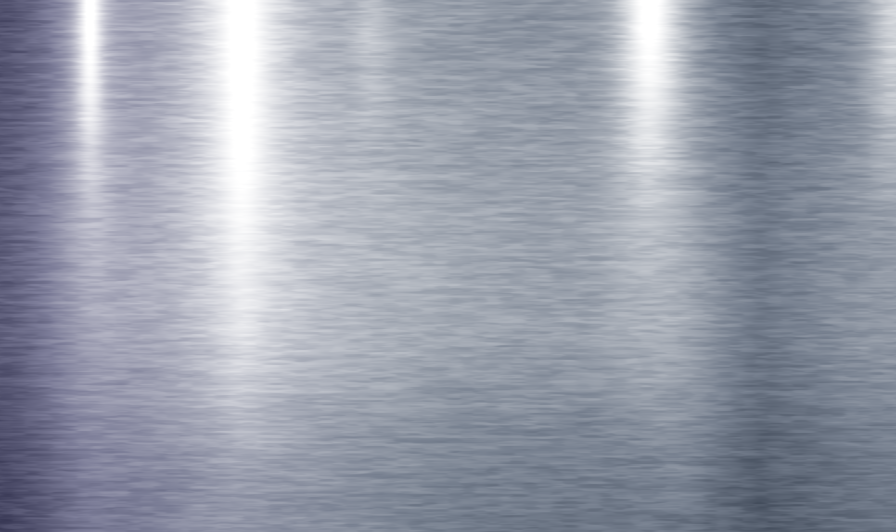
This texture is drawn by a WebGL 1 fragment shader. Its source:

```glsl
precision highp float;
// Brushed steel sheet with soft vertical reflections fading from the top edge.
uniform vec2 u_resolution;

float hash(vec2 p) {
  vec3 q = fract(vec3(p.xyx) * vec3(0.1031, 0.1030, 0.0973));
  q += dot(q, q.yzx + 33.33);
  return fract((q.x + q.y) * q.z);
}

// Smooth cellular noise: jittered cell values blended by distance.
float cellNoise(vec2 p) {
  vec2 cell = floor(p);
  float total = 0.0;
  float weight = 0.0;
  for (int j = -1; j <= 1; j++) {
    for (int i = -1; i <= 1; i++) {
      vec2 c = cell + vec2(float(i), float(j));
      vec2 jitter = vec2(hash(c + 17.0), hash(c + 59.0));
      vec2 d = c + 0.2 + 0.6 * jitter - p;
      float w = exp(-6.0 * dot(d, d));
      total += w * hash(c + 101.0);
      weight += w;
    }
  }
  return total / weight - 0.5;
}

float glow(float x, float center, float width) {
  float d = (x - center) / width;
  return exp(-d * d);
}

// Broad light and dark bands across the sheet.
float sheetTone(vec2 uv) {
  float tone = 0.38 + 0.28 * smoothstep(-0.01, 0.12, uv.x);
  tone += 0.10 * smoothstep(0.12, 0.27, uv.x);
  tone -= 0.13 * smoothstep(0.27, 0.62, uv.x);
  tone -= 0.13 * smoothstep(0.75, 0.85, uv.x);
  tone += 0.10 * smoothstep(0.85, 1.0, uv.x);
  tone -= 0.02 * glow(uv.x, 0.85, 0.018);
  tone *= 1.0 - 0.25 * (1.0 - smoothstep(0.0, 0.45, uv.y));
  return tone - 0.05 * smoothstep(0.55, 1.0, uv.y);
}

// Reflected lamps: a tight core near the top and a longer, wider halo.
float reflections(vec2 uv) {
  float core = smoothstep(0.5, 1.0, uv.y);
  float halo = smoothstep(-0.1, 0.75, uv.y);
  float light = glow(uv.x, 0.1, 0.015) * 0.32 * core;
  light += glow(uv.x, 0.1, 0.032) * 0.12 * smoothstep(0.2, 0.9, uv.y);
  light += glow(uv.x, 0.27, 0.055) * (0.17 * halo + 0.10 * core);
  light += glow(uv.x, 0.27, 0.022) * 0.06 * halo;
  light += glow(uv.x, 0.415, 0.022) * 0.11 * smoothstep(0.6, 1.0, uv.y);
  light += glow(uv.x, 0.725, 0.034) * 0.34 * core;
  light += glow(uv.x, 0.725, 0.05) * 0.11 * halo;
  light += glow(uv.x, 1.0, 0.033) * 0.28 * core;
  return light;
}

void main() {
  vec2 uv = gl_FragCoord.xy / u_resolution;
  float tone = sheetTone(uv) + reflections(uv);

  // Horizontal brushing at three lengths
  float grain = 0.075 * cellNoise(uv * vec2(34.0, 210.0));
  grain += 0.045 * cellNoise(uv * vec2(11.0, 120.0) + 31.0);
  grain += 0.050 * cellNoise(uv * vec2(70.0, 290.0) + 73.0);
  tone += grain * (1.0 - 0.7 * smoothstep(0.8, 1.0, tone));

  // Cool tint in the shade, more violet toward the left
  float shade = clamp(1.0 - tone, 0.0, 0.6);
  vec3 tint = mix(vec3(-0.02, -0.02, 0.13), vec3(-0.05, 0.0, 0.08), smoothstep(0.0, 0.5, uv.x));
  vec3 color = vec3(tone) + tint * min(shade * 2.0, 1.0) * 0.75;
  gl_FragColor = vec4(clamp(color, 0.0, 1.0), 1.0);
}
```
